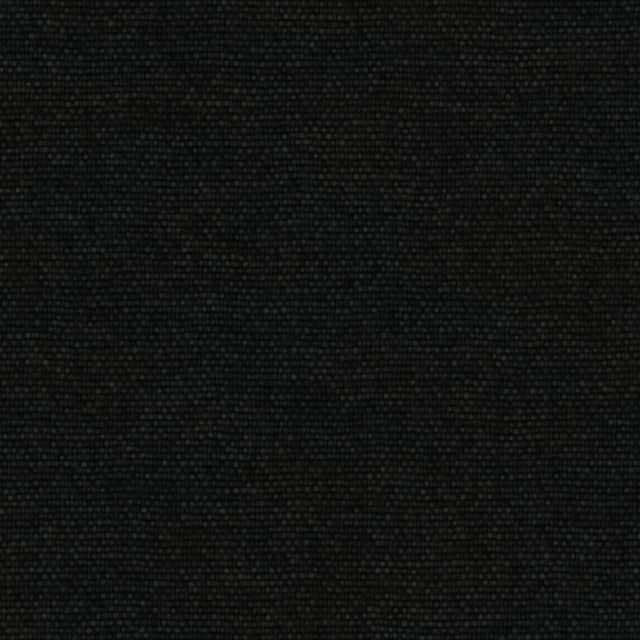
Give the GLSL for this texture, as a three.js fragment shader.

```glsl
// Dark plain-weave cloth: brick-laid weft grains with dimmer warp grains between.
// Each grain is a jittered soft ellipse, found by a cellular search of neighbours;
// stretched noise gives uneven threads, broad noise gives faint teal and brown tints.

varying vec2 vUv;

const vec2 GRAINS = vec2(72.0, 96.0);        // weft grains across, rows up
const vec2 WEFT_RADIUS = vec2(0.43, 0.54);   // in grain cells
const vec2 WARP_RADIUS = vec2(0.24, 0.62);
const float JITTER = 0.18;
const float WOBBLE = 0.0012;                 // thread waviness, canvas units
const float WARP_LEVEL = 0.62;
const vec3 GAP_COLOUR = vec3(0.030, 0.034, 0.031);
const vec3 YARN_COLOUR = vec3(0.118, 0.128, 0.118);
const vec3 TEAL_TINT = vec3(0.86, 1.03, 1.08);
const vec3 BROWN_TINT = vec3(1.10, 0.99, 0.88);

float hash(vec2 p) {
  vec3 q = fract(vec3(p.xyx) * 0.1031);
  q += dot(q, q.yzx + 33.33);
  return fract((q.x + q.y) * q.z);
}

float valueNoise(vec2 p) {
  vec2 cell = floor(p);
  vec2 f = fract(p);
  f = f * f * (3.0 - 2.0 * f);
  float low = mix(hash(cell), hash(cell + vec2(1.0, 0.0)), f.x);
  float high = mix(hash(cell + vec2(0.0, 1.0)), hash(cell + vec2(1.0, 1.0)), f.x);
  return mix(low, high, f.y);
}

// Soft ellipse: 1 at the crown of the yarn, fading to 0 past its rim
float grain(vec2 offset, vec2 radius) {
  return 1.0 - smoothstep(0.2, 1.15, length(offset / radius));
}

// Brightest of the nearby weft and warp grains, each with its own strength
float weave(vec2 p) {
  float light = 0.0;
  for (int j = -1; j <= 1; j++) {
    float row = floor(p.y) + float(j);
    float shift = 0.5 * mod(row, 2.0);
    for (int i = -1; i <= 1; i++) {
      vec2 id = vec2(floor(p.x - shift) + float(i), row);
      vec2 random = vec2(hash(id + 11.0), hash(id + 47.0));
      vec2 centre = id + vec2(shift + 0.5, 0.5) + JITTER * (random - 0.5);
      float size = 0.85 + 0.3 * hash(id + 83.0);
      float weft = grain(p - centre, WEFT_RADIUS * size);
      float warp = grain(p - centre - vec2(0.5, 0.0), WARP_RADIUS);
      light = max(light, weft * (0.58 + 0.75 * random.x));
      light = max(light, warp * WARP_LEVEL * (0.55 + 0.8 * random.y));
    }
  }
  return light;
}

void main() {
  // Slightly wavy threads
  vec2 wave = sin(vUv.yx * 19.0 + 2.0 * sin(vUv * 11.0)) + 0.5 * sin(vUv.yx * 47.0 + 1.7);
  vec2 p = (vUv + WOBBLE * wave) * GRAINS + 8.0;

  // Uneven yarn along rows and columns, with fine fibre mottling
  float rowTone = valueNoise(vec2(p.x * 0.12, floor(p.y) * 7.0));
  float columnTone = valueNoise(vec2(floor(p.x * 2.0) * 5.0, p.y * 0.09) + 31.0);
  float fibre = valueNoise(p * vec2(3.1, 2.3) + 71.0);
  float tone = 0.62 + 0.32 * rowTone + 0.22 * columnTone + 0.24 * fibre;

  // Broad faint tints broken up by small ones
  float warmth = 0.55 * valueNoise(vUv * vec2(7.0, 12.0) + 5.0)
               + 0.45 * valueNoise(p * vec2(0.5, 0.8) + 19.0);
  vec3 tint = mix(TEAL_TINT, BROWN_TINT, smoothstep(0.2, 0.8, warmth));

  vec3 colour = GAP_COLOUR * (0.7 + 0.6 * fibre);
  colour += (YARN_COLOUR - GAP_COLOUR) * weave(p) * tone;
  gl_FragColor = vec4(colour * tint, 1.0);
}
```
